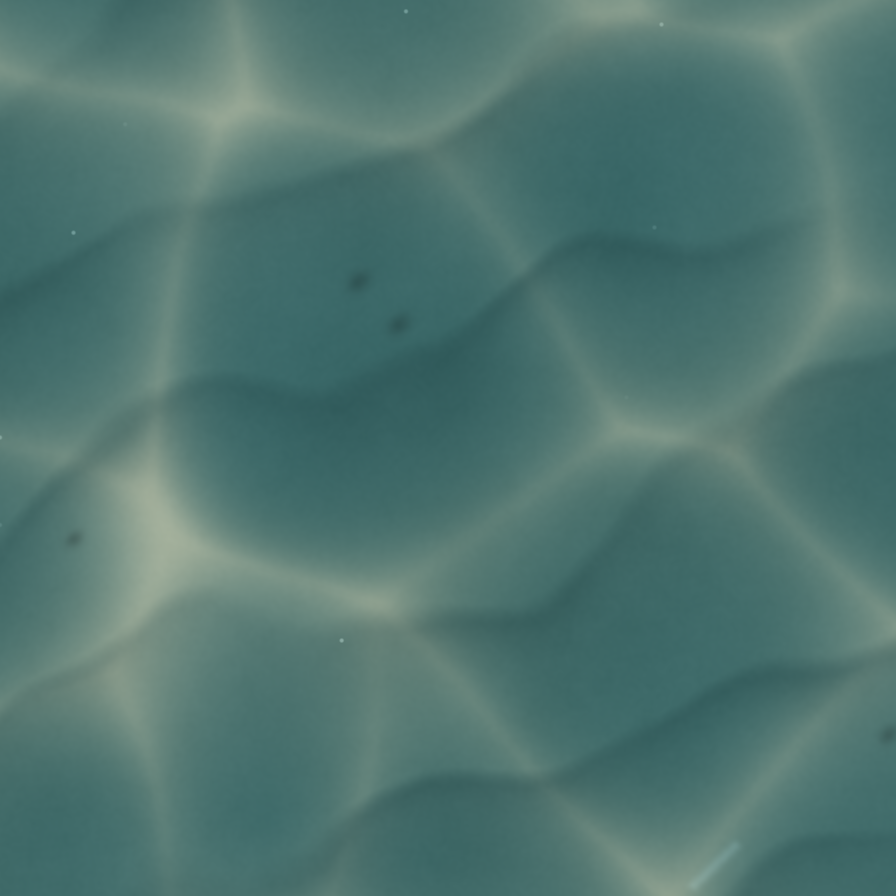
Give the GLSL for this texture, as a WebGL 2 fragment shader.

```glsl
#version 300 es
precision highp float;
// Rippled sea bed under shallow teal water: a soft net of light from
// exponentially blended cell distances, crossed by slanted ripple shadows,
// with a few blurred dark spots, pale specks and one faint glint.
uniform vec2 u_resolution;
out vec4 fragColor;

vec2 hash2(vec2 p) {
    p = vec2(dot(p, vec2(127.1, 311.7)), dot(p, vec2(269.5, 183.3)));
    return fract(sin(p) * 43758.545);
}

float gradientNoise(vec2 p) {
    vec2 i = floor(p), f = p - i;
    vec2 w = f * f * f * (f * (f * 6.0 - 15.0) + 10.0);
    vec2 e = vec2(0.0, 1.0);
    float a = dot(hash2(i) * 2.0 - 1.0, f);
    float b = dot(hash2(i + e.yx) * 2.0 - 1.0, f - e.yx);
    float c = dot(hash2(i + e.xy) * 2.0 - 1.0, f - e.xy);
    float d = dot(hash2(i + e.yy) * 2.0 - 1.0, f - e.yy);
    return mix(mix(a, b, w.x), mix(c, d, w.x), w.y);
}

// Light net: 1 along cell borders, 2 or more where borders meet
float causticNet(vec2 p) {
    vec2 cell = floor(p);
    float nearest = 9.0, total = 0.0;
    for (int y = -2; y <= 2; y++) {
        for (int x = -2; x <= 2; x++) {
            vec2 id = cell + vec2(x, y);
            float d = distance(p, id + 0.5 + 0.8 * (hash2(id) - 0.5));
            nearest = min(nearest, d);
            total += exp(-4.0 * d);
        }
    }
    return total * exp(4.0 * nearest) - 1.0;
}

// Average of a small ring, which rounds the crests of the net
float softNet(vec2 p) {
    float sum = 0.0;
    for (int i = 0; i < 5; i++) {
        float angle = 1.2566 * float(i);
        sum += causticNet(p + 0.014 * vec2(cos(angle), sin(angle)));
    }
    return sum / 5.0;
}

// Slanted shadow bands, crisp on the upper side and fading below
float rippleShadow(vec2 p) {
    float bend = 0.19 * gradientNoise(p * 2.6 + 4.0) + 0.05 * gradientNoise(p * 7.0);
    float s = fract((p.y - 0.42 * p.x + bend) / 0.25 + 0.35);
    float band = exp(-5.0 * (1.0 - s)) * smoothstep(1.0, 0.86, s) * smoothstep(0.0, 0.3, s);
    return band * 1.8 * smoothstep(-0.45, 0.25, gradientNoise(p * 2.6 + 17.0));
}

float segmentDistance(vec2 p, vec2 a, vec2 b) {
    vec2 pa = p - a, ba = b - a;
    return length(pa - ba * clamp(dot(pa, ba) / dot(ba, ba), 0.0, 1.0));
}

void main() {
    vec2 p = gl_FragCoord.xy / u_resolution.y;

    // Light net on a turned and gently bent plane, fading in places
    vec2 bent = p + 0.06 * vec2(gradientNoise(p * 3.0), gradientNoise(p * 3.0 + 31.0));
    bent = mat2(0.82, 0.57, -0.57, 0.82) * bent;
    float net = softNet(bent * vec2(2.4, 2.8) + vec2(3.3, 7.6));
    net *= 1.0 + 0.8 * gradientNoise(p * 3.2 + 9.0);
    float light = 0.06 + 0.18 * net + 0.065 * net * net;
    light += 0.1 * gradientNoise(p * 2.2 + 71.0);

    // Ripple shadows dim the light and the bed
    float shadow = rippleShadow(p);
    light *= 1.0 - 0.4 * shadow;
    light /= 1.0 + 0.2 * light * light;
    vec3 color = mix(vec3(0.2, 0.385, 0.388), vec3(0.6, 0.66, 0.585), light);
    color *= 1.0 - 0.1 * shadow;

    // Drifting tint between blue and green water, and fine mottling
    color += vec3(0.016, -0.004, -0.018) * gradientNoise(p * 2.0 + 50.0);
    color += 0.016 * gradientNoise(p * 11.0 + 20.0);
    color += 0.009 * gradientNoise(p * 45.0) + 0.009 * gradientNoise(p * 130.0);

    // Blurred dark spots
    for (int i = 0; i < 4; i++) {
        vec2 q = p - hash2(vec2(i, 41));
        q.x -= 0.3 * q.y;
        float radius = 0.009 + 0.006 * hash2(vec2(i, 57)).x;
        color *= 1.0 - 0.18 * exp(-dot(q, q) / (radius * radius));
    }

    // Tiny pale specks
    for (int i = 0; i < 9; i++) {
        float speck = smoothstep(0.0035, 0.0008, distance(p, hash2(vec2(i, 83))));
        color += 0.2 * speck * hash2(vec2(i, 97)).x;
    }

    // Faint bluish glint
    float glint = segmentDistance(p, vec2(0.775, 0.012), vec2(0.82, 0.055));
    color += vec3(0.06, 0.07, 0.08) * exp(-glint * glint / 0.00004);

    fragColor = vec4(color, 1.0);
}
```
